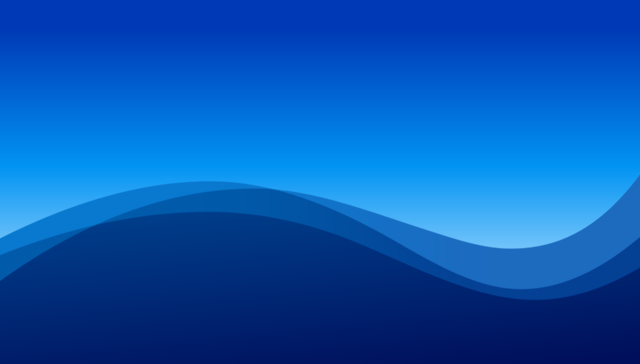
Give the GLSL for this background, as a WebGL 1 fragment shader.

```glsl
precision highp float;

uniform vec2 u_resolution;

// Sky colours and the heights where they change
const vec3 SKY_TOP = vec3(0.0, 0.225, 0.71);
const vec3 SKY_MID = vec3(0.005, 0.575, 0.95);
const vec3 SKY_LOW = vec3(0.45, 0.77, 0.98);
const float TOP_HEIGHT = 0.92;
const float MID_HEIGHT = 0.545;
const float LOW_HEIGHT = 0.315;

// Colours where one, two or three waves overlap
const vec3 SINGLE_LEFT = vec3(0.035, 0.47, 0.81);
const vec3 SINGLE_RIGHT = vec3(0.11, 0.42, 0.75);
const vec3 DOUBLE_LEFT = vec3(0.005, 0.355, 0.665);
const vec3 DOUBLE_RIGHT = vec3(0.015, 0.25, 0.58);
const vec3 DEEP_LIGHT = vec3(0.0, 0.26, 0.56);
const vec3 DEEP_DARK = vec3(0.0, 0.06, 0.36);
const float DEEP_TOP = 0.42;
const float DEEP_TILT = 0.3;

// Cubic through two knots, each holding x, height and slope
float segment(float x, vec3 a, vec3 b) {
  float width = b.x - a.x;
  float t = clamp((x - a.x) / width, 0.0, 1.0);
  float u = 1.0 - t;
  return mix(a.y, b.y, t * t * (3.0 - 2.0 * t))
    + width * t * u * (a.z * u - b.z * t);
}

float waveHeight(float x, vec3 start, vec3 crest, vec3 fall, vec3 trough, vec3 end) {
  if (x < crest.x) return segment(x, start, crest);
  if (x < fall.x) return segment(x, crest, fall);
  if (x < trough.x) return segment(x, fall, trough);
  return segment(x, trough, end);
}

// Soft-edged area below a wave
float below(float y, float height) {
  float pixel = 1.0 / u_resolution.y;
  return 1.0 - smoothstep(-pixel, pixel, y - height);
}

vec3 skyColor(float y) {
  vec3 upper = mix(SKY_MID, SKY_TOP, clamp((y - MID_HEIGHT) / (TOP_HEIGHT - MID_HEIGHT), 0.0, 1.0));
  return mix(upper, SKY_LOW, clamp((MID_HEIGHT - y) / (MID_HEIGHT - LOW_HEIGHT), 0.0, 1.0));
}

void main() {
  vec2 uv = gl_FragCoord.xy / u_resolution;

  // Three crossing waves
  float early = waveHeight(uv.x, vec3(0.0, 0.345, 0.88), vec3(0.329, 0.502, 0.0),
    vec3(0.624, 0.331, -1.02), vec3(0.814, 0.2055, 0.0), vec3(1.0, 0.349, 1.49));
  float late = waveHeight(uv.x, vec3(0.0, 0.228, 1.26), vec3(0.398, 0.482, 0.0),
    vec3(0.667, 0.368, -0.56), vec3(0.798, 0.317, 0.0), vec3(1.0, 0.5205, 2.37));
  float low = waveHeight(uv.x, vec3(0.0, 0.299, 0.7), vec3(0.326, 0.418, 0.0),
    vec3(0.561, 0.331, -0.736), vec3(0.836, 0.176, 0.0), vec3(1.0, 0.265, 1.05));
  float overlap = below(uv.y, early) + below(uv.y, late) + below(uv.y, low);

  // Shade each depth of overlap
  float across = smoothstep(0.3, 0.8, uv.x);
  float depth = 0.75 * (DEEP_TOP - uv.y) / DEEP_TOP + DEEP_TILT * uv.x;
  vec3 single = mix(SINGLE_LEFT, SINGLE_RIGHT, across);
  vec3 double_ = mix(DOUBLE_LEFT, DOUBLE_RIGHT, across);
  vec3 deep = mix(DEEP_LIGHT, DEEP_DARK, clamp(depth, 0.0, 1.0));

  vec3 color = mix(skyColor(uv.y), single, clamp(overlap, 0.0, 1.0));
  color = mix(color, double_, clamp(overlap - 1.0, 0.0, 1.0));
  color = mix(color, deep, clamp(overlap - 2.0, 0.0, 1.0));
  gl_FragColor = vec4(color, 1.0);
}
```
